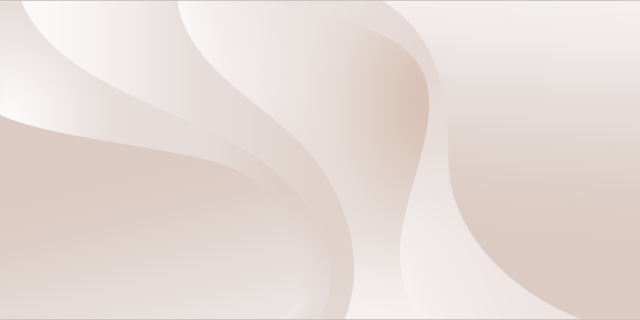
Reproduce this background procedurally as a Shadertoy shader.

```glsl
// Flowing folds of pale blush paper, laid one over another from left to right.
// Each fold starts at an edge made of two cubic Bezier curves, solved for x at
// a given height; its shade comes from soft ramps and glows on one palette.

#define TAN    vec3(0.860, 0.795, 0.760)
#define MIST   vec3(0.905, 0.870, 0.860)
#define WHITE  vec3(0.985, 0.975, 0.977)
#define SAND   vec3(0.845, 0.765, 0.710)
#define BORDER vec3(0.780, 0.750, 0.740)
#define BORDER_WIDTH 0.0026
#define SOLVE_STEPS 18

// Smooth ramp from 0 at a to 1 at b; a may exceed b
float ramp(float a, float b, float x) {
    float t = clamp((x - a) / (b - a), 0.0, 1.0);
    return t * t * (3.0 - 2.0 * t);
}

float glow(vec2 offset, float spread) {
    return exp(-dot(offset, offset) / spread);
}

// Palette: 0 is tan, 0.5 is mist, 1 is white
vec3 shade(float t) {
    t = clamp(t, 0.0, 1.0);
    return t < 0.5 ? mix(TAN, MIST, 2.0 * t) : mix(MIST, WHITE, 2.0 * t - 1.0);
}

vec2 bezier(vec2 a, vec2 b, vec2 c, vec2 d, float t) {
    float s = 1.0 - t;
    return s * s * s * a + 3.0 * s * t * (s * b + t * c) + t * t * t * d;
}

// x of a falling Bezier curve at height y, by bisection
float curveX(float y, vec2 a, vec2 b, vec2 c, vec2 d) {
    float low = 0.0, high = 1.0;
    for (int i = 0; i < SOLVE_STEPS; i++) {
        float mid = 0.5 * (low + high);
        if (bezier(a, b, c, d, mid).y > y) low = mid;
        else high = mid;
    }
    return bezier(a, b, c, d, 0.5 * (low + high)).x;
}

// Horizontal offset from an edge of two curves joined at d
float edge(vec2 p, vec2 a, vec2 b, vec2 c, vec2 d, vec2 e, vec2 f, vec2 g) {
    float x = p.y > d.y ? curveX(p.y, a, b, c, d) : curveX(p.y, d, e, f, g);
    return p.x - x;
}

float cover(float offset, float softness) {
    float w = max(0.7 * fwidth(offset), 0.0001) + softness;
    return smoothstep(-w, w, offset);
}

void mainImage(out vec4 fragColor, in vec2 fragCoord) {
    vec2 p = fragCoord / iResolution.xy * vec2(2.0, 1.0);

    // Fold edges, left to right
    float hill = edge(p, vec2(0.0, 0.641), vec2(0.156, 0.570), vec2(0.482, 0.547),
        vec2(0.677, 0.492), vec2(0.898, 0.430), vec2(1.094, 0.141), vec2(0.880, 0.0));
    float sweep = edge(p, vec2(0.065, 1.0), vec2(0.156, 0.779), vec2(0.430, 0.701),
        vec2(0.677, 0.578), vec2(0.930, 0.458), vec2(1.109, 0.245), vec2(1.0, 0.0));
    float sail = edge(p, vec2(0.555, 1.0), vec2(0.578, 0.792), vec2(0.839, 0.669),
        vec2(0.964, 0.526), vec2(1.089, 0.383), vec2(1.146, 0.167), vec2(1.076, 0.0));
    float ribbon = edge(p, vec2(0.820, 1.0), vec2(1.172, 0.922), vec2(1.349, 0.870),
        vec2(1.341, 0.661), vec2(1.331, 0.440), vec2(1.154, 0.206), vec2(1.320, 0.0));
    float wall = edge(p, vec2(1.190, 1.0), vec2(1.354, 0.901), vec2(1.401, 0.745),
        vec2(1.401, 0.505), vec2(1.401, 0.271), vec2(1.602, 0.083), vec2(1.823, 0.0));

    // Lower left hill, lighter toward its foot
    vec3 color = shade(0.62 * ramp(0.6, 1.25, 1.0 - p.y + 0.25 * p.x));

    // Left fold, white at the left rim and tan over the bend
    float tone = 0.42 + 0.58 * glow(p - vec2(0.0, 0.62), 0.07)
        - 0.3 * ramp(0.6, 0.9, p.x) + 0.3 * ramp(0.45, 0.0, p.y)
        + 0.35 * exp(-abs(hill) / 0.04) * ramp(0.15, 0.0, p.y);
    color = mix(color, shade(tone), cover(hill, 0.05 * ramp(0.75, 0.95, p.x)));

    // Long sweep, fading from white into shadow
    tone = 0.4 + 0.57 * ramp(0.8, 0.1, p.x)
        - 0.22 * ramp(0.7, 1.05, p.x) + 0.15 * ramp(0.3, 0.0, p.y);
    color = mix(color, shade(tone), cover(sweep, 0.0));

    // Central sail, bright rim and sandy glow
    tone = 0.56 + 0.42 * exp(-max(sail, 0.0) / 0.2) * ramp(0.5, 0.95, p.y)
        + 0.3 * ramp(0.35, 0.0, p.y);
    float sand = glow((p - vec2(1.35, 0.68)) * vec2(1.0, 0.75), 0.07);
    color = mix(color, mix(shade(tone), SAND, sand), cover(sail, 0.0));

    // Narrow ribbon, shaded at the shoulder and bright at the foot
    tone = 0.58 - 0.25 * glow(p - vec2(1.36, 0.82), 0.06)
        + 0.28 * exp(-4.0 * max(ribbon, 0.0)) * ramp(0.55, 0.1, p.y);
    color = mix(color, shade(tone), cover(ribbon, 0.0));

    // Right wall, slightly tilted vertical gradient
    tone = 0.85 * ramp(0.2, 1.1, p.y + 0.08 * (p.x - 1.7));
    color = mix(color, shade(tone), cover(wall, 0.0));

    // Hairline along top and bottom
    float rim = min(p.y, 1.0 - p.y);
    color = mix(color, BORDER, 1.0 - cover(rim - BORDER_WIDTH, 0.0));

    fragColor = vec4(color, 1.0);
}
```
